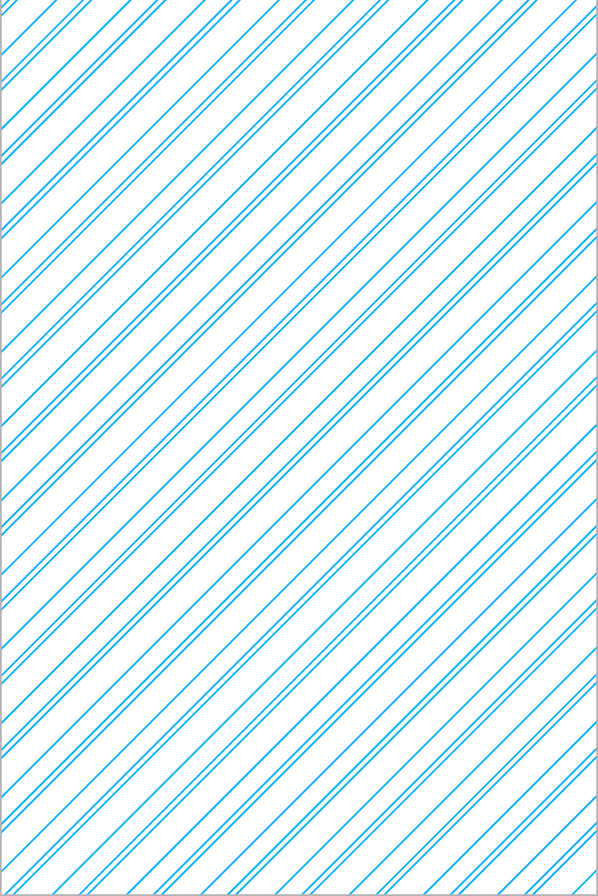
Write a Shadertoy shader that draws this pattern.

```glsl
// Rising diagonal pinstripes in blue on white: one single line, then one close pair, in a thin grey frame.

const float SHEET_HEIGHT = 768.0;   // design units down the canvas
const float PERIOD = 45.0;          // distance across one repeat
const float FIRST_LINE = 34.1;      // first single line, from the top left corner
const float PAIR_NEAR = 16.25;      // pair offsets from the single line
const float PAIR_FAR = 21.2;
const float LINE_WIDTH = 1.55;
const float FRAME_WIDTH = 1.5;

const vec3 PAPER = vec3(1.0);
const vec3 INK = vec3(0.0, 0.675, 1.0);
const vec3 FRAME = vec3(0.70, 0.70, 0.71);

// Smooth coverage of a shape whose signed distance is negative inside
float coverage(float signedDist, float pixel) {
    return clamp(0.5 - signedDist / pixel, 0.0, 1.0);
}

// Distance to the nearest of evenly repeated lines
float repeatedLine(float across, float offset, float period) {
    return abs(fract((across - offset) / period + 0.5) - 0.5) * period;
}

// Distance to the nearest line of the single-and-pair rhythm
float stripeDistance(float across, float start, float period) {
    float single = repeatedLine(across, start, period);
    float near = repeatedLine(across, start + PAIR_NEAR, period);
    float far = repeatedLine(across, start + PAIR_FAR, period);
    return min(single, min(near, far));
}

// Distance to the left, right and bottom edges; the top stays open
float frameDistance(vec2 p, float sheetWidth) {
    return min(p.y, min(p.x, sheetWidth - p.x));
}

void mainImage(out vec4 fragColor, in vec2 fragCoord) {
    float pixel = SHEET_HEIGHT / iResolution.y;
    vec2 p = fragCoord * pixel;

    // Diagonal position, measured from the top left corner
    float across = (p.x + SHEET_HEIGHT - p.y) * inversesqrt(2.0);

    float stripe = stripeDistance(across, FIRST_LINE, PERIOD) - 0.5 * LINE_WIDTH;
    vec3 color = mix(PAPER, INK, coverage(stripe, pixel));

    float frame = frameDistance(p, iResolution.x * pixel) - FRAME_WIDTH;
    color = mix(color, FRAME, coverage(frame, pixel));

    fragColor = vec4(color, 1.0);
}
```
